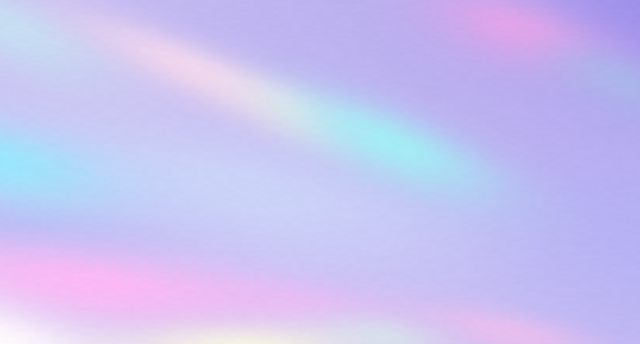
Give the GLSL for this background, as a Shadertoy shader.

```glsl
// Soft iridescent foil: slanted pastel light bands on a lavender field.
// A four-corner gradient is overlaid with tilted Gaussian glows, each with
// a crisper upper edge, and finished with a faint streaky grain.

#define ASPECT 1.855        // width of the layout, in canvas heights
#define BAND_TILT -0.40     // slope of the main light bands, radians
#define FLOOR_TILT -0.12    // slope of the lower glows, radians
#define UPPER_EDGE 0.78     // upper falloff relative to the lower one
#define GRAIN 0.010         // strength of the surface texture
#define GRAIN_SCALE vec2(55.0, 130.0)

const vec3 LAVENDER = vec3(0.81, 0.78, 0.95);
const vec3 VIOLET = vec3(0.61, 0.55, 0.92);
const vec3 PERIWINKLE = vec3(0.70, 0.69, 0.96);
const vec3 PALE_BLUE = vec3(0.80, 0.85, 0.98);
const vec3 CYAN = vec3(0.63, 0.94, 0.96);
const vec3 BLUSH = vec3(0.96, 0.85, 0.93);
const vec3 PINK = vec3(0.99, 0.72, 0.96);
const vec3 CREAM = vec3(0.97, 0.96, 0.89);
const vec3 WHITE = vec3(1.0, 0.98, 0.99);

float hash(vec2 cell) {
    vec3 h = fract(cell.xyx * 0.1031);
    h += dot(h, h.yzx + 33.33);
    return fract((h.x + h.y) * h.z);
}

float valueNoise(vec2 p) {
    vec2 cell = floor(p);
    vec2 f = fract(p);
    f = f * f * (3.0 - 2.0 * f);
    float low = mix(hash(cell), hash(cell + vec2(1, 0)), f.x);
    float high = mix(hash(cell + vec2(0, 1)), hash(cell + vec2(1, 1)), f.x);
    return mix(low, high, f.y);
}

// Coverage of a tilted elliptical glow; radius is (along, across).
float glow(vec2 p, vec2 center, vec2 radius, float tilt) {
    float c = cos(tilt), s = sin(tilt);
    vec2 d = p - center;
    vec2 q = vec2(c * d.x + s * d.y, c * d.y - s * d.x) / radius;
    q.y /= q.y > 0.0 ? UPPER_EDGE : 1.0;
    return exp(-dot(q, q));
}

// Lavender field, deepening to the right.
vec3 field(vec2 uv) {
    vec3 top = mix(vec3(0.78, 0.75, 0.95), vec3(0.70, 0.65, 0.93), uv.x);
    vec3 bottom = mix(vec3(0.85, 0.78, 0.96), vec3(0.75, 0.72, 0.95), uv.x);
    return mix(bottom, top, smoothstep(0.0, 1.0, uv.y));
}

void mainImage(out vec4 fragColor, in vec2 fragCoord) {
    vec2 uv = fragCoord / iResolution.xy;
    vec2 p = uv * vec2(ASPECT, 1.0);
    vec3 color = field(uv);

    // Broad tints
    color = mix(color, PALE_BLUE, 0.80 * glow(p, vec2(0.70, 0.46), vec2(0.65, 0.19), -0.25));
    color = mix(color, PERIWINKLE, 0.65 * glow(p, vec2(1.87, 0.36), vec2(0.38, 0.30), 0.0));
    color = mix(color, PERIWINKLE, 0.55 * glow(p, vec2(0.0, 0.36), vec2(0.45, 0.10), FLOOR_TILT));
    color = mix(color, LAVENDER, 0.60 * glow(p, vec2(0.20, 0.76), vec2(0.35, 0.10), BAND_TILT));

    // Upper right corner
    color = mix(color, VIOLET, 0.90 * glow(p, vec2(1.90, 1.03), vec2(0.42, 0.25), BAND_TILT));
    color = mix(color, vec3(0.91, 0.64, 0.91), 0.88 * glow(p, vec2(1.50, 0.92), vec2(0.24, 0.10), -0.30));
    color = mix(color, vec3(0.66, 0.73, 0.92), 0.75 * glow(p, vec2(1.80, 0.77), vec2(0.22, 0.09), -0.30));

    // Long diagonal band: pale blue, blush, cream, cyan
    color = mix(color, vec3(0.77, 0.89, 0.95), 0.85 * glow(p, vec2(0.02, 0.93), vec2(0.32, 0.11), BAND_TILT));
    color = mix(color, BLUSH, 0.92 * glow(p, vec2(0.58, 0.795), vec2(0.38, 0.085), BAND_TILT));
    color = mix(color, CREAM, 0.50 * glow(p, vec2(0.86, 0.675), vec2(0.18, 0.075), BAND_TILT));
    color = mix(color, CYAN, 0.92 * glow(p, vec2(1.14, 0.585), vec2(0.31, 0.105), BAND_TILT));

    // Cyan light entering from the left
    color = mix(color, vec3(0.59, 0.91, 0.99), 0.95 * glow(p, vec2(-0.02, 0.54), vec2(0.34, 0.125), -0.22));

    // Floor glows
    color = mix(color, PINK, 0.95 * glow(p, vec2(0.26, 0.18), vec2(0.50, 0.11), FLOOR_TILT));
    color = mix(color, PINK, 0.40 * glow(p, vec2(0.85, 0.13), vec2(0.28, 0.07), FLOOR_TILT));
    color = mix(color, WHITE, 0.98 * glow(p, vec2(-0.02, 0.01), vec2(0.42, 0.14), -0.30));
    color = mix(color, CREAM, 0.95 * glow(p, vec2(0.70, -0.01), vec2(0.38, 0.09), 0.0));
    color = mix(color, vec3(0.85, 0.91, 0.92), 0.70 * glow(p, vec2(1.12, 0.02), vec2(0.18, 0.07), FLOOR_TILT));
    color = mix(color, vec3(0.93, 0.75, 0.93), 0.85 * glow(p, vec2(1.48, 0.035), vec2(0.26, 0.07), -0.22));

    // Streaky grain
    float grain = valueNoise(p * GRAIN_SCALE) - 0.5;
    fragColor = vec4(color + GRAIN * grain, 1.0);
}
```
